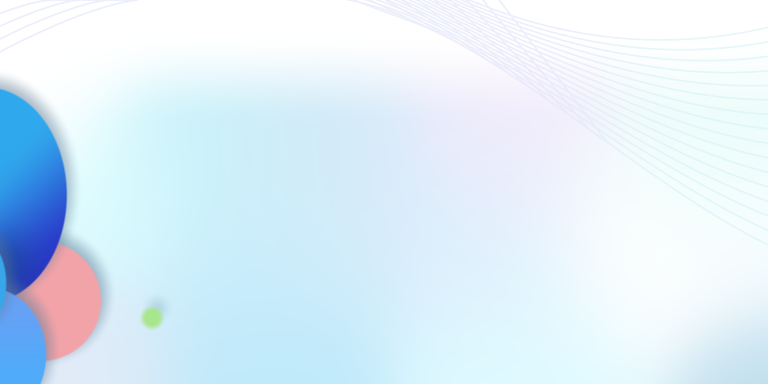
Give the GLSL for this background, as a Shadertoy shader.

```glsl
// Soft pastel backdrop with fine curved line fans and glossy balloons at the left edge.

// Adds one colour to a distance-weighted blend
void glow(inout vec4 sum, vec2 p, vec2 center, float size, vec3 color) {
    vec2 q = (p - center) / size;
    sum += vec4(color, 1.0) * (exp(-dot(q, q)) + 1e-5);
}

// Approximate signed distance to an ellipse
float ellipse(vec2 p, vec2 center, vec2 radii) {
    vec2 q = p - center;
    float k = length(q / radii);
    return k * (k - 1.0) / max(length(q / (radii * radii)), 1e-3);
}

float segment(vec2 p, vec2 a, vec2 b) {
    vec2 ab = b - a;
    return length(p - a - ab * clamp(dot(p - a, ab) / dot(ab, ab), 0.0, 1.0));
}

float stroke(float d) {
    float soft = 1.0 / iResolution.y;
    return 1.0 - smoothstep(0.0006, 0.0012 + soft, abs(d));
}

// Lower and upper borders of the line fan, as depth below the top edge
float lowerCurve(float x) {
    float s = x - 0.911;
    return s * (0.211 + s * (0.774 - 0.395 * s));
}
float upperCurve(float x) {
    return 0.104 - 0.42 * (x - 1.72) * (x - 1.72);
}

vec3 backdrop(vec2 p) {
    vec4 sum = vec4(0.0);
    // Left and centre
    glow(sum, p, vec2(0.08, 0.74), 0.22, vec3(1.0));
    glow(sum, p, vec2(0.28, 0.48), 0.20, vec3(0.86, 0.99, 1.0));
    glow(sum, p, vec2(0.52, 0.61), 0.22, vec3(0.79, 0.95, 0.98));
    glow(sum, p, vec2(0.80, 0.65), 0.22, vec3(0.82, 0.92, 0.97));
    glow(sum, p, vec2(0.95, 0.47), 0.24, vec3(0.84, 0.92, 0.98));
    glow(sum, p, vec2(1.30, 0.66), 0.25, vec3(0.95, 0.92, 0.985));
    glow(sum, p, vec2(0.68, 0.30), 0.26, vec3(0.79, 0.93, 0.985));
    glow(sum, p, vec2(1.27, 0.36), 0.24, vec3(0.87, 0.94, 0.99));
    // Bottom edge
    glow(sum, p, vec2(0.22, 0.05), 0.22, vec3(0.88, 0.92, 0.97));
    glow(sum, p, vec2(0.70, 0.00), 0.25, vec3(0.74, 0.91, 0.98));
    glow(sum, p, vec2(1.35, 0.04), 0.26, vec3(0.87, 0.98, 1.0));
    glow(sum, p, vec2(2.02, 0.00), 0.20, vec3(0.75, 0.87, 0.93));
    // Right side
    glow(sum, p, vec2(1.66, 0.36), 0.25, vec3(1.0));
    glow(sum, p, vec2(1.83, 0.60), 0.23, vec3(0.92, 0.99, 0.98));
    glow(sum, p, vec2(1.98, 0.34), 0.20, vec3(0.97, 0.99, 1.0));
    return mix(vec3(1.0), sum.rgb / sum.a, smoothstep(0.08, 0.33, 1.0 - p.y));
}

float fineLines(vec2 p) {
    float depth = 1.0 - p.y, ink = 0.0;
    // Wide fan at the upper right
    for (int i = 0; i < 16; i++) {
        float t = float(i) / 15.0;
        float y = mix(upperCurve(p.x), lowerCurve(p.x), t);
        float ahead = mix(upperCurve(p.x + 0.01), lowerCurve(p.x + 0.01), t);
        float slope = (ahead - y) * 100.0;
        float d = (depth - y) / sqrt(1.0 + slope * slope);
        ink = max(ink, stroke(d) * step(0.9, p.x));
    }
    // Steeper strands that meet the lower border
    for (int i = 0; i < 10; i++) {
        float t = float(i) / 9.0;
        float endX = mix(1.12, 1.58, t);
        vec2 top = vec2(mix(0.92, 1.30, t), 1.0);
        ink = max(ink, stroke(segment(p, top, vec2(endX, 1.0 - lowerCurve(endX)))));
    }
    // Small arcs in the upper left corner
    for (int i = 0; i < 4; i++) {
        float t = float(i) / 3.0;
        float y = mix(0.035, 0.135, t) * pow(max(1.0 - p.x / mix(0.13, 0.36, t), 0.0), 1.4);
        ink = max(ink, stroke((depth - y) * 0.9) * step(p.x, 0.36));
    }
    return ink;
}

// Soft offset shadow followed by the filled shape
void balloon(inout vec3 color, vec2 p, vec2 center, vec2 radii, vec3 fill) {
    float shade = 1.0 - smoothstep(-0.025, 0.035, ellipse(p - vec2(0.008, 0.016), center, radii));
    color = mix(color, vec3(0.36, 0.48, 0.58), 0.5 * shade);
    float edge = 0.002 + 0.5 / iResolution.y;
    color = mix(color, fill, 1.0 - smoothstep(-edge, edge, ellipse(p, center, radii)));
}

void mainImage(out vec4 fragColor, in vec2 fragCoord) {
    vec2 p = fragCoord / iResolution.xy * vec2(2.0, 1.0);
    vec3 color = backdrop(p);
    vec3 lineColor = mix(vec3(0.89, 0.90, 0.98), vec3(0.85, 0.95, 0.96), smoothstep(1.4, 1.75, p.x));
    color = mix(color, lineColor, 0.65 * fineLines(p));

    // Blurred green dot and its shadow
    color = mix(color, vec3(0.55, 0.72, 0.78), 0.4 * (1.0 - smoothstep(0.0, 0.045, length(p - vec2(0.41, 0.198)))));
    color = mix(color, vec3(0.66, 0.90, 0.55), 1.0 - smoothstep(0.016, 0.036, length(p - vec2(0.396, 0.172))));

    // Balloons from back to front
    balloon(color, p, vec2(0.107, 0.216), vec2(0.156), vec3(0.95, 0.64, 0.66));
    vec3 blue = mix(vec3(0.16, 0.20, 0.78), vec3(0.19, 0.66, 0.93),
                    smoothstep(-0.02, 0.42, p.y - 0.27 - 0.9 * (p.x - 0.10)));
    blue = mix(blue, vec3(0.10, 0.25, 0.58), 0.7 * exp(-dot(p - vec2(0.0, 0.3), p - vec2(0.0, 0.3)) / 0.008));
    balloon(color, p, vec2(-0.039, 0.492), vec2(0.213, 0.281), blue);
    vec3 sky = mix(vec3(0.31, 0.67, 0.98), vec3(0.40, 0.63, 0.96), smoothstep(0.0, 0.22, p.y));
    balloon(color, p, vec2(-0.031, 0.0755), vec2(0.151, 0.175), sky);
    balloon(color, p, vec2(-0.078, 0.263), vec2(0.094, 0.135), vec3(0.22, 0.65, 0.92));
    fragColor = vec4(color, 1.0);
}
```
